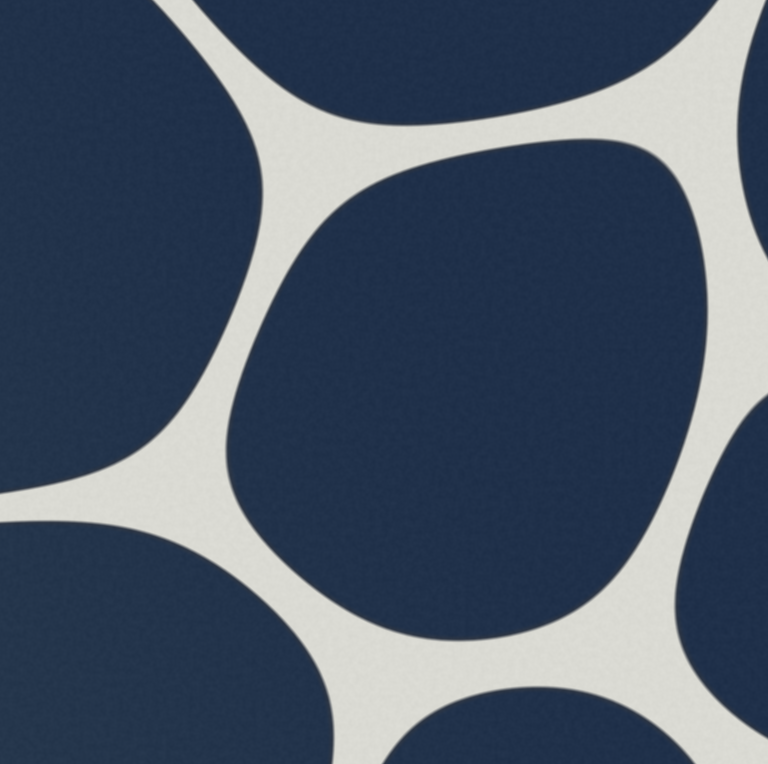
A Shadertoy shader for this pattern:

```glsl
// Large rounded navy cells parted by pale tapering walls, with a faint grain.
// Cells are Voronoi regions of a bent lattice; an exponential smooth minimum
// of the wall distances rounds the corners and widens the junctions.

vec2 hashGradient(vec2 cell) {
    vec3 h = fract(vec3(cell.xyx) * vec3(0.1031, 0.1030, 0.0973));
    h += dot(h, h.yzx + 33.33);
    float angle = 6.2832 * fract((h.x + h.y) * h.z);
    return vec2(cos(angle), sin(angle));
}

float gradientNoise(vec2 p) {
    vec2 i = floor(p), f = p - i;
    vec2 u = f * f * f * (f * (f * 6.0 - 15.0) + 10.0);
    vec2 e = vec2(1.0, 0.0);
    float low = mix(dot(hashGradient(i), f),
                    dot(hashGradient(i + e.xy), f - e.xy), u.x);
    float high = mix(dot(hashGradient(i + e.yx), f - e.yx),
                     dot(hashGradient(i + e.xx), f - e.xx), u.x);
    return mix(low, high, u.y);
}

// Centre of a cell: a skewed lattice bent by its own indices
vec2 cellCentre(float i, float j) {
    vec2 lattice = vec2(0.62, 0.49) + i * vec2(0.57, -0.24) + j * vec2(-0.10, 0.68);
    vec2 bend = i * j * (vec2(0.115, -0.125) + 0.5 * (i + j) * vec2(0.135, -0.07));
    return lattice + bend - vec2(0.0, 0.035) * j * j;
}

// Rounded distance from p to the walls of the cell that holds it
float wallDistance(vec2 p) {
    vec2 nearest = vec2(0.0);
    float best = 1e5;
    for (int n = 0; n < 9; n++) {
        vec2 c = cellCentre(float(n % 3 - 1), float(n / 3 - 1));
        float d = dot(c - p, c - p);
        if (d < best) { best = d; nearest = c; }
    }
    float sum = 0.0;
    for (int n = 0; n < 9; n++) {
        vec2 c = cellCentre(float(n % 3 - 1), float(n / 3 - 1));
        vec2 away = c - nearest;
        if (dot(away, away) > 1e-4)
            sum += exp(-16.0 * dot(0.5 * (c + nearest) - p, normalize(away)));
    }
    return -log(sum) / 16.0;
}

void mainImage(out vec4 fragColor, in vec2 fragCoord) {
    vec2 p = fragCoord / iResolution.y;
    float inside = wallDistance(p) - 0.0145;

    // Navy, a little lighter towards the lower left
    float light = smoothstep(-0.6, 0.8, p.x + 0.6 * p.y - 0.25);
    vec3 navy = mix(vec3(0.150, 0.218, 0.300), vec3(0.121, 0.187, 0.288), light);

    // Greyer, softly blurred rim next to the walls
    navy = mix(vec3(0.18, 0.21, 0.26), navy, smoothstep(0.0, 0.008, inside));

    // Pale wall and the soft edge between the two
    vec3 wall = vec3(0.855, 0.855, 0.828);
    float soft = max(0.0026, 0.8 / iResolution.y);
    vec3 color = mix(wall, navy, smoothstep(-soft, soft, inside));

    // Fine mottled grain
    float grain = gradientNoise(p * 110.0) + 0.8 * gradientNoise(p * 230.0 + 17.0);
    color += 0.014 * grain;

    fragColor = vec4(color, 1.0);
}
```
